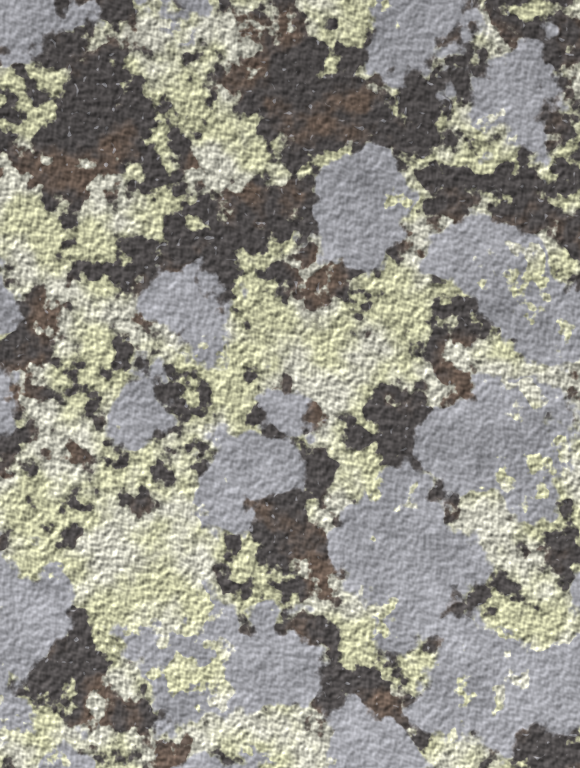
Write a WebGL 1 fragment shader that draws this texture.

```glsl
precision highp float;
// Weathered dark rock crusted with crumbly yellow-green and rounded grey lichen.

uniform vec2 u_resolution;

#define YELLOW_SCALE 6.5
#define YELLOW_COVER 0.10
#define CRUMBLE 0.50
#define GREY_CELLS 7.5
#define GREY_CHANCE 0.56
#define GRAIN_SCALE 135.0
#define GRAIN_DEPTH 0.46
#define YELLOW vec3(0.745, 0.745, 0.615)
#define PALE vec3(0.77, 0.765, 0.71)
#define GREY vec3(0.605, 0.607, 0.628)
#define ROCK vec3(0.305, 0.292, 0.290)
#define RUST vec3(0.43, 0.36, 0.31)

vec2 hash2(vec2 cell) {
  vec3 h = fract(cell.xyx * vec3(0.1031, 0.1030, 0.0973));
  h += dot(h, h.yzx + 33.33);
  return fract((h.xx + h.yz) * h.zy);
}

float cornerSlope(vec2 cell, vec2 corner, vec2 f) {
  float angle = 6.2832 * hash2(cell + corner).x;
  return dot(vec2(cos(angle), sin(angle)), f - corner);
}

float gradientNoise(vec2 p) {
  vec2 cell = floor(p);
  vec2 f = p - cell;
  vec2 u = f * f * f * (f * (f * 6.0 - 15.0) + 10.0);
  float low = mix(cornerSlope(cell, vec2(0.0), f), cornerSlope(cell, vec2(1.0, 0.0), f), u.x);
  float high = mix(cornerSlope(cell, vec2(0.0, 1.0), f), cornerSlope(cell, vec2(1.0), f), u.x);
  return mix(low, high, u.y);
}

float fbm(vec2 p) {
  float sum = 0.0;
  float gain = 1.0;
  for (int i = 0; i < 4; i++) {
    sum += gain * gradientNoise(p);
    p = mat2(1.6, 1.2, -1.2, 1.6) * p + 17.3;
    gain *= 0.5;
  }
  return sum;
}

// Signed distance, in cells, to a scatter of round colonies (negative inside).
float colonies(vec2 p) {
  vec2 home = floor(p);
  float nearest = 1.0;
  for (int y = -1; y <= 1; y++) {
    for (int x = -1; x <= 1; x++) {
      vec2 cell = home + vec2(float(x), float(y));
      vec2 kind = hash2(cell + 71.0);
      float chance = GREY_CHANCE + 0.3 * (0.5 - cell.y / GREY_CELLS);
      float radius = mix(0.25, 0.64, kind.y);
      float d = length(p - cell - hash2(cell + 13.0)) - radius;
      nearest = min(nearest, kind.x < chance ? d : 1.0);
    }
  }
  return nearest;
}

// Granular surface height.
float grainHeight(vec2 p) {
  return gradientNoise(p * GRAIN_SCALE)
       + 0.8 * gradientNoise(p * GRAIN_SCALE * 0.47 + 9.0)
       + 0.45 * gradientNoise(p * GRAIN_SCALE * 1.8 + 31.0);
}

void main() {
  vec2 p = gl_FragCoord.xy / u_resolution.y;
  float crumbs = fbm(p * 36.0 + 5.0);
  float tone = fbm(p * 11.0 + 40.0);

  // Relief lit from the upper left.
  vec2 toLight = vec2(-0.0022, 0.0034);
  float relief = grainHeight(p) - grainHeight(p + toLight);
  float pits = gradientNoise(p * 90.0 + 60.0);

  // Lichen fields: positive where each one grows.
  float yellowField = fbm(p * YELLOW_SCALE + 3.0) + CRUMBLE * crumbs
                    + 0.12 * pits + YELLOW_COVER + 0.28 * (0.5 - p.y);
  vec2 warp = vec2(fbm(p * 9.0 + 21.0), fbm(p * 9.0 + 57.0));
  float greyField = -colonies(p * GREY_CELLS + 0.45 * warp) + 0.16 * crumbs;
  float yellowMask = smoothstep(-0.07, 0.07, yellowField);
  float greyMask = smoothstep(-0.04, 0.05, greyField);
  greyMask *= 1.0 - smoothstep(0.45, 0.58, yellowField);

  // Bare rock with rusty stains and scattered pale flecks.
  float stain = smoothstep(-0.05, 0.5, tone + 0.3 * crumbs);
  vec3 rock = mix(ROCK, RUST, 0.75 * stain);
  float flecks = smoothstep(0.34, 0.52, gradientNoise(p * 105.0 + 83.0) + 0.2 * crumbs);
  rock = mix(rock, GREY, 0.65 * flecks);
  rock *= 1.0 + 0.75 * GRAIN_DEPTH * relief + 0.25 * pits;

  // Crusts: coarse grains on yellow, finer and flatter on grey.
  vec3 yellow = mix(YELLOW, PALE, smoothstep(-0.25, 0.35, tone));
  yellow *= 1.0 + GRAIN_DEPTH * relief + 0.16 * crumbs;
  yellow *= mix(0.80, 1.0, smoothstep(0.0, 0.22, yellowField));
  vec3 grey = GREY * (1.0 + 0.55 * GRAIN_DEPTH * relief + 0.14 * tone + 0.12 * crumbs);

  vec3 color = mix(mix(rock, yellow, yellowMask), grey, greyMask);
  color *= 1.05 - 0.10 * p.y;
  gl_FragColor = vec4(clamp(color, 0.0, 1.0), 1.0);
}
```
